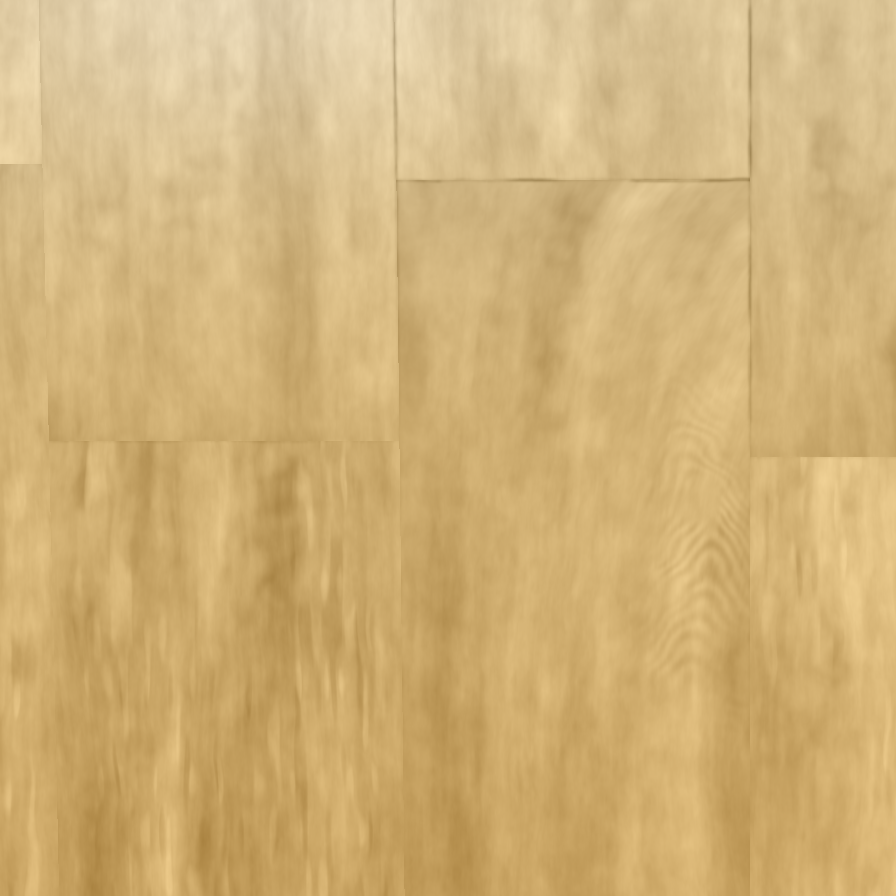
Reproduce this texture procedurally as a three.js fragment shader.

```glsl
// Pale oak plank floor: staggered boards, soft vertical grain, knots and a sheen at the top
#define PLANK_WIDTH 0.397
#define PLANK_LENGTH 1.3
#define FIRST_SEAM 0.043
#define SEAM_WIDTH 0.0045
#define GRAIN_CONTRAST 0.25
#define RING_CONTRAST 0.030
#define KNOT_CONTRAST 0.07
#define WARM_OAK vec3(0.790, 0.645, 0.390)
#define MID_OAK vec3(0.828, 0.700, 0.462)
#define PALE_OAK vec3(0.862, 0.772, 0.590)
#define SHEEN vec3(0.890, 0.838, 0.740)
#define GRAIN_TINT vec3(0.94, 1.0, 1.02)

varying vec2 vUv;

float hash(vec2 p) {
  return fract(sin(dot(p, vec2(127.1, 311.7))) * 43758.5453);
}

float noise(vec2 p) {
  vec2 i = floor(p), f = fract(p);
  f = f * f * (3.0 - 2.0 * f);
  return mix(mix(hash(i), hash(i + vec2(1.0, 0.0)), f.x),
             mix(hash(i + vec2(0.0, 1.0)), hash(i + vec2(1.0, 1.0)), f.x), f.y);
}

float fbm(vec2 p) {
  float sum = 0.0, amp = 0.533;
  for (int i = 0; i < 4; i++) {
    sum += amp * noise(p);
    p = p * 2.03 + 17.3;
    amp *= 0.5;
  }
  return sum;
}

// Soft dark knots scattered around the end joint of each plank
float knots(vec2 local, vec2 id) {
  float dark = 0.0;
  for (int i = 0; i < 3; i++) {
    vec2 seed = id + float(i) * vec2(3.7, 9.1);
    vec2 center = vec2((0.12 + 0.76 * hash(seed)) * PLANK_WIDTH,
                       0.5 * (id.y + 0.1 + 0.8 * hash(seed + 5.3)));
    vec2 d = (local - center) / vec2(0.022, 0.055);
    d += 2.0 * (vec2(noise(local * 42.0 + seed), noise(local * 36.0 - seed)) - 0.5);
    dark += exp(-dot(d, d)) * (0.4 + 0.6 * hash(seed + 2.9));
  }
  return dark;
}

// Nested arches of the growth rings near one edge of a plank
float growthRings(vec2 local) {
  vec2 d = local - vec2(0.345, -0.43);
  d.x += 0.05 * (noise(local * vec2(9.0, 13.0)) - 0.5);
  float arch = d.y + 1.3 * sqrt(d.x * d.x + 0.0003) + 0.04 * noise(local * 17.0);
  float wave = sin(arch * 290.0 + 4.0 * noise(local * 45.0));
  float patches = 1.3 * smoothstep(0.25, 0.8, noise(local * vec2(26.0, 17.0)));
  return wave * patches * exp(-d.x * d.x / 0.0022 - d.y * d.y / 0.025);
}

void main() {
  vec2 p = vUv;
  p.x += (p.x - 0.836) * 0.03 * (1.0 - p.y);   // slight perspective lean

  // Plank layout: alternate columns carry high and low end joints
  float across = (p.x - FIRST_SEAM) / PLANK_WIDTH;
  float column = floor(across);
  float oddColumn = mod(column, 2.0);
  float joint = 0.817 - 0.3 * (1.0 - oddColumn) - 0.009 * (column + 1.0);
  float row = floor((p.y - joint) / PLANK_LENGTH);
  vec2 id = vec2(column, row);
  vec2 local = vec2(fract(across) * PLANK_WIDTH, p.y - joint);
  float lower = step(row, -0.5);
  float border = step(column, -0.5);
  float figured = oddColumn * lower * (1.0 - border);
  float nearest = floor(across + 0.5);
  float seamDist = abs(across - nearest) * PLANK_WIDTH;

  // Base tone: warm below, pale above, with a cool sheen at the top
  vec3 color = mix(WARM_OAK, MID_OAK, smoothstep(0.0, 0.55, p.y));
  color = mix(color, PALE_OAK, smoothstep(0.45, 1.04, p.y));
  vec2 sheenOffset = (vUv - vec2(0.27, 1.04)) / vec2(0.33, 0.18);
  color = mix(color, SHEEN, 0.6 * exp(-dot(sheenOffset, sheenOffset)));
  color += 0.014 * (hash(id + 1.7) - 0.5);
  color += border * mix(0.03, -0.02 * smoothstep(0.3, 0.8, p.y), lower);

  // Grain: broad bands, fine streaks and a cloudy mottle
  vec2 g = local + 7.0 * vec2(hash(id), hash(id + 8.2));
  float rise = max(p.y - 0.25, 0.0);
  g.x -= figured * 1.3 * local.x * rise * rise;
  g.x += 0.02 * (noise(g * vec2(7.0, 3.5)) - 0.5) + 0.005 * (noise(g * vec2(40.0, 22.0)) - 0.5);
  float broad = fbm(g * vec2(15.0, 1.8)) - 0.5;
  float fine = fbm(g * vec2(75.0, 9.0)) - 0.5;
  float mottle = fbm(g * vec2(34.0, 24.0)) - 0.5;
  float fibre = fbm(g * vec2(150.0, 60.0)) - 0.5;
  float strength = GRAIN_CONTRAST * mix(0.75, 1.1 - 0.3 * figured, lower);
  float seamCalm = mix(1.0, smoothstep(-0.02, 0.05, seamDist), lower * (1.0 - figured));
  float grain = strength * (broad * seamCalm + 0.4 * fine) + 0.085 * mottle + 0.045 * fibre;

  // Pale and dark pore dashes in patches on the lower boards
  float patchMask = lower * (1.0 - figured) * seamCalm * smoothstep(0.4, 0.65, noise(g * vec2(10.0, 2.5)));
  float pores = smoothstep(0.62, 0.9, noise(g * vec2(120.0, 18.0)));
  float darkPores = smoothstep(0.65, 0.9, noise(g * vec2(110.0, 13.0) + 31.0));
  grain += patchMask * (0.055 * pores - 0.05 * darkPores);
  grain += RING_CONTRAST * figured * growthRings(local);
  grain -= KNOT_CONTRAST * knots(local, id);
  color += GRAIN_TINT * grain;

  // Seams: thin worn lines, broken in the middle and lost towards the bottom
  float seamX = seamDist + 0.0012 * (noise(p * vec2(3.0, 60.0)) - 0.5);
  float seam = exp(-seamX * seamX / (0.25 * SEAM_WIDTH * SEAM_WIDTH));
  float wear = smoothstep(0.15, 0.75, fbm(vec2(nearest * 5.0, p.y * 24.0)));
  float fade = smoothstep(0.5, 0.92, p.y + 0.14 * (nearest - 1.0));
  float seamDepth = mix(0.012, 0.18, fade) * (0.25 + 0.75 * wear);
  color -= seamDepth * mix(0.35, 1.0, step(0.5, nearest)) * seam;

  // End joints: a broken line on odd columns, a soft shadow step on even ones
  float jointWear = smoothstep(0.3, 0.65, fbm(p * vec2(22.0, 3.0) + 4.0));
  float jointY = local.y + 0.003 * (noise(p * vec2(35.0, 2.0)) - 0.5);
  float jointLine = exp(-jointY * jointY / (0.25 * SEAM_WIDTH * SEAM_WIDTH));
  float jointDepth = mix(0.015, 0.17, oddColumn * (1.0 - border)) * (0.2 + 0.8 * jointWear);
  float edge = smoothstep(-0.004, 0.004, jointY);
  float shadow = edge * exp(-max(local.y, 0.0) / 0.025);
  color -= jointDepth * jointLine + 0.04 * shadow * (1.0 - oddColumn) * (0.5 + 0.5 * jointWear);

  gl_FragColor = vec4(clamp(color, 0.0, 1.0), 1.0);
}
```
